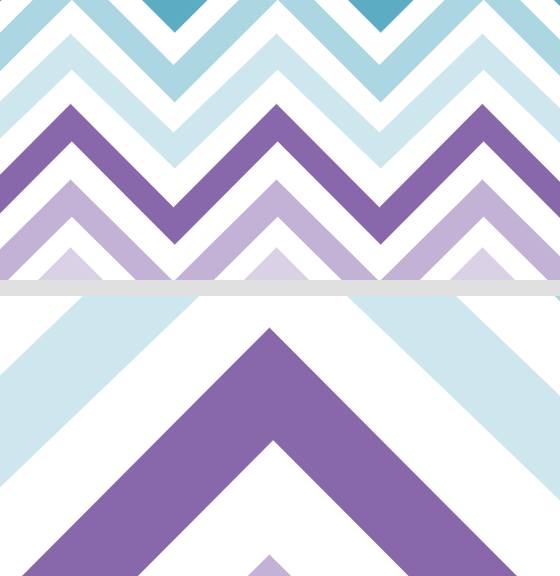
Top, the full canvas; bottom, a detail of the centre.
A Shadertoy shader for this pattern:

```glsl
// Flat chevron stripes on white: six zigzag bands fading from teal to pale
// blue, then from purple to pale lilac. Each band is the strip between two
// triangle waves, its lower edge set slightly to the right.
#define PERIOD 0.7354      // zigzag width, in canvas heights
#define PEAK_X 0.2520      // position of the first peak
#define LEAN 0.0045        // rightward shift of the lower edges
#define BANDS 6
#define TEAL vec3(0.36, 0.68, 0.77)
#define SKY vec3(0.675, 0.84, 0.884)
#define ICE vec3(0.808, 0.905, 0.932)
#define PURPLE vec3(0.535, 0.405, 0.667)
#define LILAC vec3(0.77, 0.70, 0.84)
#define MIST vec3(0.86, 0.82, 0.90)

// Per band: depth of its peak from the top, vertical thickness, zigzag rise
const vec3 shapes[BANDS] = vec3[](
    vec3(-0.383, 0.133, 0.367), vec3(-0.135, 0.134, 0.367),
    vec3( 0.120, 0.129, 0.353), vec3( 0.371, 0.134, 0.369),
    vec3( 0.641, 0.133, 0.364), vec3( 0.883, 0.133, 0.368));
const vec3 colours[BANDS] = vec3[](TEAL, SKY, ICE, PURPLE, LILAC, MIST);

// Triangle wave: 0 at each peak, 1 at each valley
float zigzag(float x) {
    return 2.0 * abs(fract((x - PEAK_X) / PERIOD + 0.5) - 0.5);
}

// Antialiased coverage of the region below an edge sloping by "slope"
float below(float depth, float slope, float pixel) {
    return clamp(depth / (pixel * sqrt(1.0 + slope * slope)) + 0.5, 0.0, 1.0);
}

void mainImage(out vec4 fragColor, in vec2 fragCoord) {
    float pixel = 1.0 / iResolution.y;
    vec2 p = fragCoord * pixel;
    float depth = 1.0 - p.y;
    float upperWave = zigzag(p.x);
    float lowerWave = zigzag(p.x - LEAN);

    // Lay the bands over white
    vec3 colour = vec3(1.0);
    for (int i = 0; i < BANDS; i++) {
        float top = shapes[i].x, thickness = shapes[i].y, rise = shapes[i].z;
        float slope = 2.0 * rise / PERIOD;
        float upper = below(depth - top - rise * upperWave, slope, pixel);
        float lower = below(depth - top - thickness - rise * lowerWave, slope, pixel);
        colour = mix(colour, colours[i], upper * (1.0 - lower));
    }
    fragColor = vec4(colour, 1.0);
}
```
